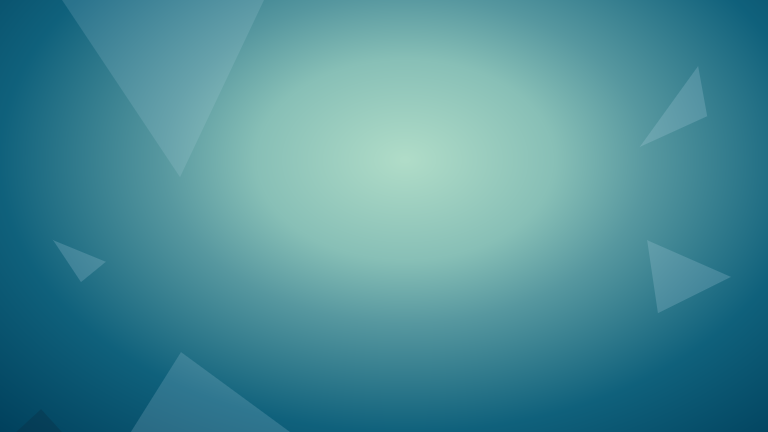
Reproduce this background procedurally as a WebGL 2 fragment shader.

```glsl
#version 300 es
precision highp float;
// Off-centre mint glow fading to deep teal, with faint translucent triangles.

uniform vec2 u_resolution;
out vec4 fragColor;

// Signed distance to the line through a and b, positive on its right side.
float edgeDistance(vec2 p, vec2 a, vec2 b) {
    vec2 along = normalize(b - a);
    return dot(p - a, vec2(along.y, -along.x));
}

// Smooth coverage of a triangle with clockwise corners (y points up).
float triangle(vec2 p, vec2 a, vec2 b, vec2 c) {
    float inside = min(edgeDistance(p, a, b), min(edgeDistance(p, b, c), edgeDistance(p, c, a)));
    return clamp(inside * u_resolution.y + 0.5, 0.0, 1.0);
}

// Colour ramp from the glow's heart to the darkest corners.
vec3 glowColor(float r) {
    vec3 color = mix(vec3(0.69, 0.865, 0.785), vec3(0.53, 0.75, 0.715), clamp(r / 0.37, 0.0, 1.0));
    color = mix(color, vec3(0.34, 0.595, 0.625), clamp((r - 0.37) / 0.23, 0.0, 1.0));
    color = mix(color, vec3(0.06, 0.38, 0.485), clamp((r - 0.6) / 0.4, 0.0, 1.0));
    return mix(color, vec3(0.0, 0.25, 0.36), clamp((r - 1.0) / 0.42, 0.0, 1.0));
}

void main() {
    // Canvas height is one unit.
    vec2 p = gl_FragCoord.xy / u_resolution.y;

    // Elliptical glow
    vec3 color = glowColor(length((p - vec2(0.938, 0.63)) / vec2(0.938, 0.63)));

    // Large triangles cut by the top and bottom borders
    vec3 paleBlue = vec3(0.76, 0.86, 0.93);
    float upper = triangle(p, vec2(0.089, 1.082), vec2(0.650, 1.082), vec2(0.4167, 0.590));
    float lower = triangle(p, vec2(0.419, 0.185), vec2(0.734, -0.046), vec2(0.274, -0.046));
    color = mix(color, paleBlue, 0.15 * upper + 0.18 * lower);

    // Small floating triangles
    float small = triangle(p, vec2(1.616, 0.847), vec2(1.637, 0.731), vec2(1.481, 0.660));
    small += triangle(p, vec2(1.498, 0.444), vec2(1.692, 0.359), vec2(1.523, 0.275));
    small += triangle(p, vec2(0.123, 0.444), vec2(0.245, 0.394), vec2(0.1875, 0.347));
    color = mix(color, paleBlue, 0.2 * small);

    // Dark triangle in the lower left corner
    float shade = triangle(p, vec2(0.095, 0.053), vec2(0.158, -0.016), vec2(0.020, -0.016));
    color = mix(color, vec3(0.04, 0.16, 0.24), 0.3 * shade);

    fragColor = vec4(color, 1.0);
}
```
